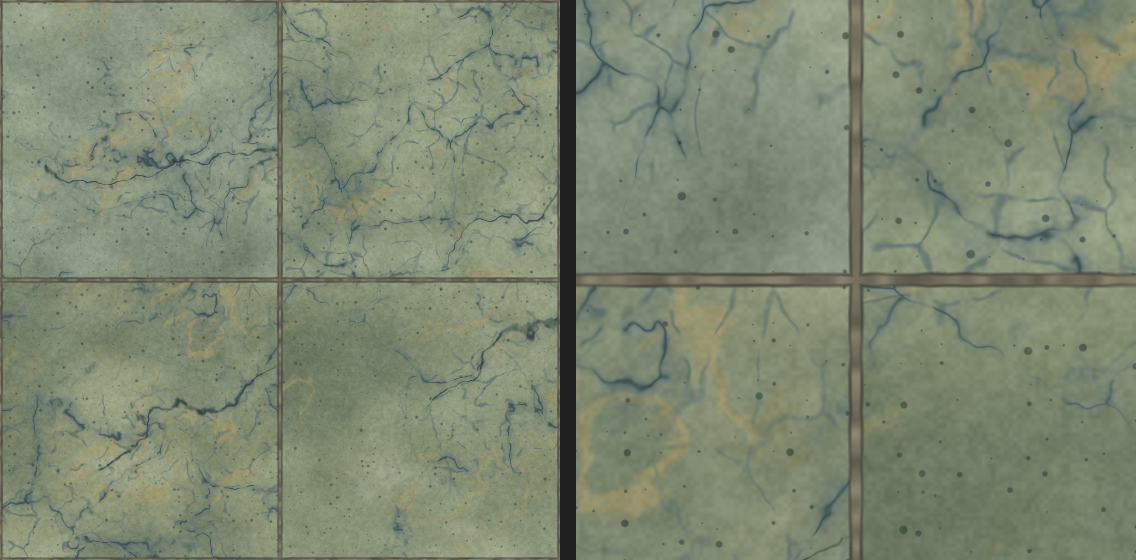
Left: the whole. Right: its middle third, enlarged.
Write a Shadertoy shader that draws this texture.

```glsl
const float REPEATS = 2.0;
const float JOINT_HALF = 0.0068;     // in tile widths
const float WARP = 0.30;
const float COARSE_CELLS = 3.2;
const float FINE_CELLS = 9.0;
const float PIT_CELLS = 46.0;
const float GRAIN = 0.045;

const vec3 VEIN_BLUE = vec3(0.34, 0.42, 0.43);
const vec3 VEIN_DARK = vec3(0.19, 0.26, 0.26);
const vec3 OCHRE = vec3(0.66, 0.60, 0.41);
const vec3 PALE = vec3(0.63, 0.66, 0.55);
const vec3 SHADE = vec3(0.42, 0.47, 0.39);
const vec3 JOINT = vec3(0.46, 0.44, 0.37);
const vec3 JOINT_EDGE = vec3(0.26, 0.27, 0.23);

// Per tile, from lower left: stone tint, and ends of its main vein
const vec3 STONE[4] = vec3[4](
    vec3(0.56, 0.59, 0.47), vec3(0.53, 0.57, 0.46),
    vec3(0.54, 0.59, 0.51), vec3(0.58, 0.62, 0.51));
const vec4 MAIN_VEIN[4] = vec4[4](
    vec4(0.34, 0.38, 1.02, 0.72), vec4(0.56, 0.54, 1.02, 1.0),
    vec4(0.10, 0.36, 1.02, 0.48), vec4(0.58, 0.03, 1.02, 0.44));

float hash(vec2 p) {
    vec3 h = fract(p.xyx * 0.1031);
    h += dot(h, h.yzx + 33.33);
    return fract((h.x + h.y) * h.z);
}

vec2 hash2(vec2 p) {
    return vec2(hash(p), hash(p + 71.7));
}

float noise(vec2 p) {
    vec2 i = floor(p), f = fract(p);
    f = f * f * (3.0 - 2.0 * f);
    return mix(mix(hash(i), hash(i + vec2(1, 0)), f.x),
               mix(hash(i + vec2(0, 1)), hash(i + 1.0), f.x), f.y);
}

float fbm(vec2 p) {
    float sum = 0.0, amp = 0.5;
    for (int i = 0; i < 5; i++) {
        sum += amp * noise(p);
        p = mat2(1.6, 1.2, -1.2, 1.6) * p + 5.3;
        amp *= 0.5;
    }
    return sum / 0.97;
}

// Gap between the nearest two cell points: zero along cell borders
float cellBorder(vec2 p) {
    vec2 cell = floor(p);
    float near = 9.0, next = 9.0;
    for (int y = -1; y <= 1; y++)
    for (int x = -1; x <= 1; x++) {
        vec2 c = cell + vec2(x, y);
        float d = length(c + hash2(c) - p);
        next = min(next, max(near, d));
        near = min(near, d);
    }
    return next - near;
}

float segmentDistance(vec2 p, vec2 a, vec2 b) {
    vec2 ab = b - a;
    return length(p - a - ab * clamp(dot(p - a, ab) / dot(ab, ab), 0.0, 1.0));
}

float line(float d, float width, float px) {
    return 1.0 - smoothstep(0.0, width + px, d);
}

// Soft mottling and slanted ochre wisps
vec3 stoneColor(vec3 tint, vec2 q) {
    float cloud = fbm(q * 2.4);
    float smear = fbm(q * vec2(5.0, 9.0) + 31.0);
    vec3 col = mix(tint, SHADE, 0.65 * smoothstep(0.48, 0.78, cloud));
    col = mix(col, PALE, 0.6 * smoothstep(0.5, 0.24, cloud));
    col += 0.13 * (smear - 0.5);
    vec2 slant = mat2(0.8, 0.6, -0.6, 0.8) * q;
    float wisp = abs(fbm(slant * vec2(7.0, 3.0) + 3.0 * cloud) - 0.5);
    float patches = smoothstep(0.42, 0.68, fbm(q * 3.0 + 57.0));
    return mix(col, OCHRE, 0.6 * patches * line(wisp, 0.06, 0.0));
}

vec3 addVeins(vec3 col, vec2 f, vec2 q, vec4 ends, float px) {
    vec2 warp = WARP * (vec2(fbm(q * 5.0 + 11.0), fbm(q * 5.0 + 43.0)) - 0.5);
    float coarse = cellBorder((q + warp) * COARSE_CELLS) / COARSE_CELLS;
    float fine = cellBorder((q + warp * 0.7) * FINE_CELLS) / FINE_CELLS;
    float trunk = segmentDistance(f + warp, ends.xy, ends.zw);
    float broken = smoothstep(0.3, 0.62, noise(q * 38.0));
    float region = smoothstep(0.40, 0.62, fbm(q * 2.7 + 83.0));
    float nearTrunk = exp(-7.0 * trunk);
    float haze = region * line(coarse, 0.07, px) + 0.7 * line(trunk, 0.05, px);
    col = mix(col, VEIN_BLUE, 0.38 * min(haze, 1.0) * (0.4 + 0.6 * broken));
    float thin = line(fine, 0.010, px) * broken * max(region, nearTrunk);
    float thick = line(coarse, 0.013, px) * (0.35 + 0.65 * broken) * region;
    col = mix(col, VEIN_BLUE, min(0.65 * thin + 0.85 * thick, 1.0));
    float swell = 0.003 + 0.009 * smoothstep(0.35, 0.75, noise(q * 6.0));
    float core = line(trunk, swell, px) * (0.45 + 0.4 * broken);
    core = max(core, 0.6 * region * broken * line(coarse, 0.005, px));
    return mix(col, VEIN_DARK, core);
}

float pits(vec2 q, float px) {
    vec2 cell = floor(q * PIT_CELLS);
    vec2 center = 0.3 + 0.4 * hash2(cell + 19.0);
    float radius = 0.04 + 0.2 * pow(hash(cell + 7.0), 3.0);
    float d = length(fract(q * PIT_CELLS) - center);
    float soft = px * PIT_CELLS;
    return step(0.8, hash(cell)) * (1.0 - smoothstep(radius - soft, radius + soft, d));
}

void mainImage(out vec4 fragColor, in vec2 fragCoord) {
    vec2 p = fragCoord / iResolution.xy * REPEATS;
    float px = REPEATS / iResolution.y;
    vec2 tile = floor(p), f = fract(p);
    vec2 q = f + 13.0 * tile + 4.7 * tile.yx;
    int kind = int(mod(tile.x, 2.0) + 2.0 * mod(tile.y, 2.0));

    // Stone surface
    vec3 col = stoneColor(STONE[kind], q);
    col = addVeins(col, f, q, MAIN_VEIN[kind], px);
    col = mix(col, VEIN_DARK, 0.6 * pits(q, px));
    col += GRAIN * (noise(q * 190.0) + noise(q * 80.0) - 1.0);

    // Joints with worn, darkened rims
    vec2 gap = min(f, 1.0 - f);
    float edge = min(gap.x, gap.y) + 0.002 * (noise(p * 45.0) - 0.5);
    float rim = 1.0 - smoothstep(0.0, 0.0025 + px, abs(edge - JOINT_HALF));
    vec3 joint = JOINT * (0.8 + 0.4 * noise(p * 60.0));
    col = mix(joint, col, smoothstep(-px, px, edge - JOINT_HALF));
    col = mix(col, JOINT_EDGE, rim * (0.4 + 0.5 * noise(p * 24.0 + 9.0)));
    fragColor = vec4(clamp(col, 0.0, 1.0), 1.0);
}
```
